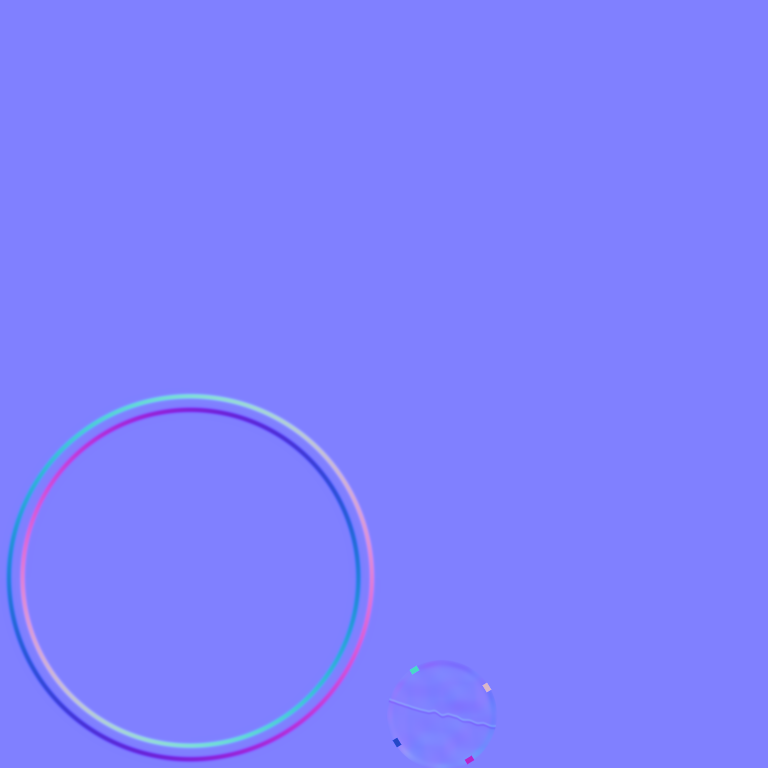
Write a Shadertoy shader that draws this texture map.

```glsl
// Tangent-space normal map: a large raised ring and a small worn disc on a flat plate.
// Each part adds a surface slope; the summed slope becomes a unit normal,
// which is then packed into colour.

const vec2 RING_CENTER = vec2(0.2480, 0.2477);
const float RING_OUTER = 0.2363;
const float RING_INNER = 0.2186;
const float RING_EDGE_WIDTH = 0.0031;
const float RING_STEEPNESS = 1.05;

const vec2 DISC_CENTER = vec2(0.5755, 0.0690);
const float DISC_RADIUS = 0.0716;
const float NOTCH_RADIUS = 0.0686;
const vec2 NOTCH_HALF_SIZE = vec2(0.0033, 0.0052);
const float NOTCH_STEEPNESS = 1.5;

float hash(vec2 p) {
    return fract(sin(dot(p, vec2(127.1, 311.7))) * 43758.55);
}

float valueNoise(vec2 p) {
    vec2 cell = floor(p);
    vec2 f = fract(p);
    f = f * f * (3.0 - 2.0 * f);
    float low = mix(hash(cell), hash(cell + vec2(1.0, 0.0)), f.x);
    float high = mix(hash(cell + vec2(0.0, 1.0)), hash(cell + 1.0), f.x);
    return mix(low, high, f.y);
}

float bell(float d, float width) {
    return exp(-d * d / (width * width));
}

// Coverage of an axis-aligned box with a soft border
float boxMask(vec2 p, vec2 halfSize, float blur) {
    vec2 d = abs(p) - halfSize;
    return 1.0 - smoothstep(-blur, blur, max(d.x, d.y));
}

// Outer wall leans outward, inner wall leans inward
vec2 ringSlope(vec2 p) {
    float r = length(p);
    vec2 outward = p / max(r, 1e-4);
    float wall = bell(r - RING_OUTER, RING_EDGE_WIDTH)
               - bell(r - RING_INNER, RING_EDGE_WIDTH);
    return outward * wall * RING_STEEPNESS;
}

// Four small bevels spaced a quarter turn apart
vec2 notchSlope(vec2 p, float blur) {
    vec2 slope = vec2(0.0);
    for (int i = 0; i < 4; i++) {
        float angle = radians(31.5 + 90.0 * float(i));
        vec2 outward = vec2(cos(angle), sin(angle));
        vec2 tangent = vec2(-outward.y, outward.x);
        vec2 local = vec2(dot(p, outward) - NOTCH_RADIUS, dot(p, tangent));
        slope += outward * boxMask(local, NOTCH_HALF_SIZE, blur);
    }
    return slope * NOTCH_STEEPNESS;
}

// Thin wavering groove running across the disc
vec2 crackSlope(vec2 p) {
    float wander = (valueNoise(vec2(p.x * 110.0, 3.0)) - 0.5) * 0.0045;
    float d = p.y + 0.25 * p.x - 0.001 - wander;
    float lip = bell(d - 0.0013, 0.0016) - 0.8 * bell(d + 0.0015, 0.0016);
    return vec2(0.25, 1.0) * lip * 0.20;
}

// Gentle dents from the gradient of smooth noise
vec2 dentSlope(vec2 p) {
    vec2 q = p * 48.0 + 7.0;
    float e = 0.1;
    float dx = valueNoise(q + vec2(e, 0.0)) - valueNoise(q - vec2(e, 0.0));
    float dy = valueNoise(q + vec2(0.0, e)) - valueNoise(q - vec2(0.0, e));
    return vec2(dx, dy) / (2.0 * e) * 0.07;
}

vec2 discSlope(vec2 p, float blur) {
    float r = length(p);
    vec2 outward = p / max(r, 1e-4);
    float inside = 1.0 - smoothstep(DISC_RADIUS - blur, DISC_RADIUS + blur, r);
    float rim = bell(r - 0.0675, 0.0045) * (0.4 + valueNoise(p * 60.0));
    vec2 slope = dentSlope(p) + crackSlope(p) - outward * rim * 0.14;
    float notch = min(length(notchSlope(p, blur)) / NOTCH_STEEPNESS, 1.0);
    return slope * inside * (1.0 - notch) + notchSlope(p, blur);
}

vec3 packNormal(vec2 slope) {
    return normalize(vec3(slope, 1.0)) * 0.5 + 0.5;
}

void mainImage(out vec4 fragColor, in vec2 fragCoord) {
    vec2 uv = fragCoord / iResolution.xy;
    float blur = max(0.0009, 0.7 / iResolution.y);
    vec2 slope = ringSlope(uv - RING_CENTER) + discSlope(uv - DISC_CENTER, blur);
    fragColor = vec4(packNormal(slope), 1.0);
}
```
